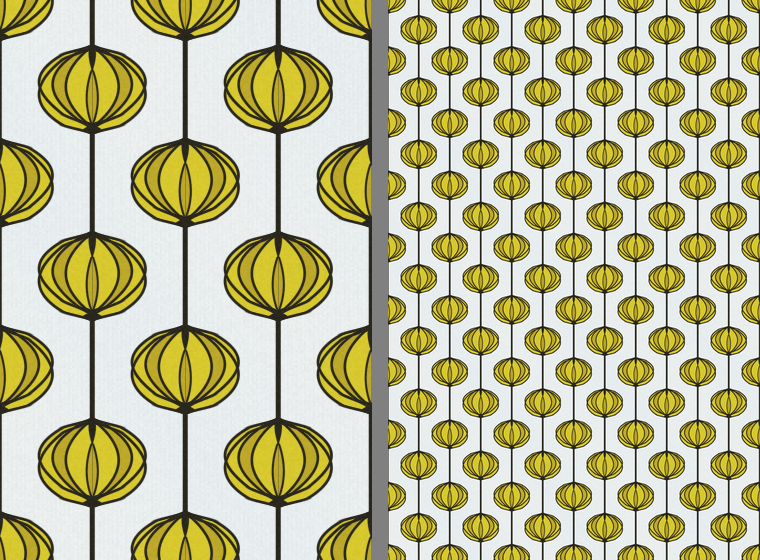
Left: one tile. Right: repeated 3 by 3.
Reproduce this pattern procedurally as a WebGL 1 fragment shader.

```glsl
precision highp float;
// Half-drop wallpaper of ribbed yellow lantern bulbs strung on dark stems.
// Each bulb is a set of mirrored sine profiles, drawn as outlines and fills,
// on two interleaved lattices of 2 x 3 cells over faintly ribbed paper.

uniform vec2 u_resolution;

const float PI = 3.14159265;

float hash(vec2 p) {
  return fract(sin(dot(p, vec2(127.1, 311.7))) * 43758.5453);
}

// Half width of a petal between two heights; lean shifts the widest point,
// toe pinches both ends into a point.
float petalWidth(float y, vec2 span, float lean, float width, float toe) {
  float t = clamp((y - span.x) / (span.y - span.x), 0.0001, 0.9999);
  float s = max(sin(PI * pow(t, lean)), 0.0001);
  return width * pow(s, 0.8) * smoothstep(0.0, toe, s);
}

// Approximate signed distance to the mirrored petal edge, negative inside.
float petal(vec2 p, vec2 span, float lean, float width, float toe) {
  float h = 0.002;
  float w = petalWidth(p.y, span, lean, width, toe);
  float above = petalWidth(p.y + h, span, lean, width, toe);
  float below = petalWidth(p.y - h, span, lean, width, toe);
  float slope = (above - below) / (2.0 * h);
  return (abs(p.x) - w) / sqrt(1.0 + slope * slope);
}

float cover(float d, float blur) {
  return 1.0 - smoothstep(-blur, blur, d);
}

// Paints one bulb and its stem, centred on the cell origin.
vec3 paintBulb(vec3 color, vec2 p, float blur) {
  float side = abs(p.x);
  float upper = petal(p, vec2(-0.25, 0.25), 1.25, 0.286, 0.5);
  float lower = petal(p, vec2(-0.25, 0.25), 0.85, 0.286, 0.5);
  float outerRib = petal(p, vec2(-0.215, 0.235), 1.1, 0.213, 0.3);
  float innerRib = petal(p, vec2(-0.2, 0.225), 1.0, 0.142, 0.2);
  float lens = petal(p, vec2(-0.19, 0.105), 0.95, 0.03, 0.1);
  float body = min(upper, lower);

  // Yellow body, with a darker crescent each side and a darker central lens
  color = mix(color, vec3(0.84, 0.785, 0.18), cover(body, blur));
  float shade = min(max(outerRib, -innerRib), lens);
  color = mix(color, vec3(0.74, 0.66, 0.16), cover(max(shade, body), blur));

  // Petal lines
  float line = min(abs(upper), abs(lower));
  line = min(line, min(abs(outerRib), abs(innerRib)) + 0.0005);
  line = min(line, abs(lens) + 0.002) - 0.0075;

  // Solid neck and base, teardrop below the neck, and the stem
  float neck = max(body, 0.21 + 0.3 * side - p.y);
  float base = max(body, p.y + 0.185 + 0.6 * side);
  float drop = petal(p, vec2(0.09, 0.27), 1.2, 0.02, 0.1);
  float stem = max(side - 0.0135, 0.225 - abs(p.y));
  float ink = min(min(line, drop), min(stem, min(neck, base)));
  return mix(color, vec3(0.16, 0.15, 0.115), cover(ink, blur));
}

void main() {
  vec2 uv = gl_FragCoord.xy / u_resolution;
  vec2 cell = uv * vec2(2.0, 3.0);
  float blur = 2.4 / u_resolution.y;

  // Paper with fine vertical ribs and a soft wrapping tint
  vec3 color = vec3(0.912, 0.93, 0.933);
  color += 0.006 * sin(2.0 * PI * 85.0 * uv.x);
  color += vec3(0.006, 0.002, -0.003) * sin(2.0 * PI * (uv.x + uv.y));

  // Two lattices, the second shifted by half a cell both ways
  for (int i = 0; i < 2; i++) {
    vec2 center = vec2(0.496, 0.523) + 0.5 * float(i);
    color = paintBulb(color, fract(cell - center + 0.5) - 0.5, blur);
  }

  // Printed grain
  float grain = hash(floor(uv * vec2(170.0, 256.0))) - 0.5;
  gl_FragColor = vec4(color + 0.025 * grain, 1.0);
}
```
